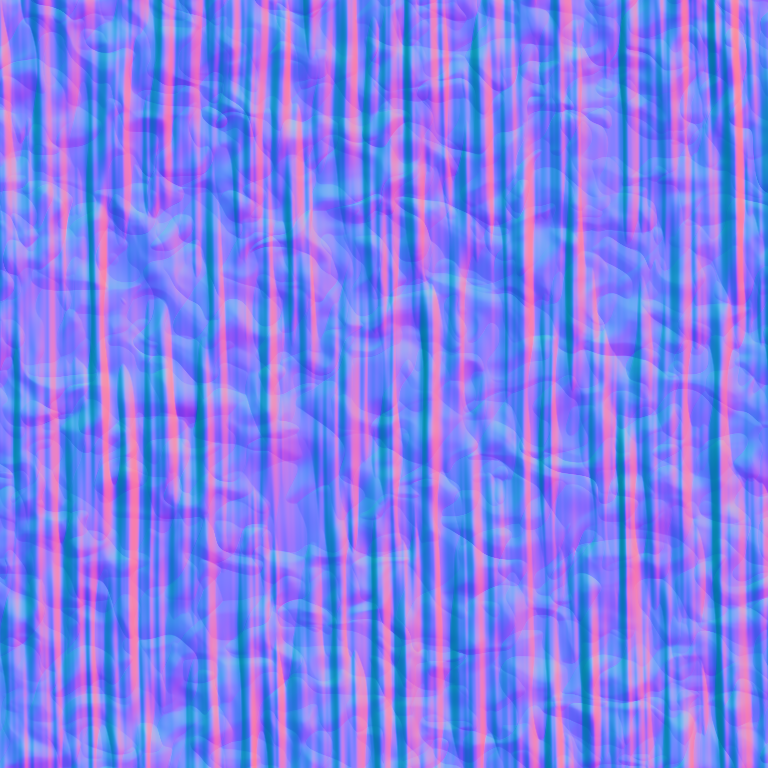
Give the GLSL for this texture map, as a WebGL 2 fragment shader.

```glsl
#version 300 es
precision highp float;
// Tangent-space normal map of a fibrous, bark-like surface.
// Long upright fibres rise from a low floor and are cut off where they sink into it;
// shallow curled lumps tilt them gently. Slopes are packed into the colours.

uniform vec2 u_resolution;
out vec4 fragColor;

float hash(vec2 cell) {
    return fract(sin(dot(cell, vec2(127.1, 311.7))) * 43758.5453);
}

vec2 fade(vec2 t) {
    return t * t * t * (t * (t * 6.0 - 15.0) + 10.0);
}

// Smooth value noise in 0..1
float noise(vec2 p) {
    vec2 cell = floor(p);
    vec2 blend = fade(fract(p));
    float low = mix(hash(cell), hash(cell + vec2(1.0, 0.0)), blend.x);
    float high = mix(hash(cell + vec2(0.0, 1.0)), hash(cell + vec2(1.0)), blend.x);
    return mix(low, high, blend.y);
}

// One column of noise, shifted so that neighbouring fibres end at different heights
float strand(float column, float y, float seed) {
    float shifted = y + 7.0 * hash(vec2(column, seed));
    float blend = fade(vec2(fract(shifted))).x;
    vec2 cell = vec2(column, floor(shifted) + seed);
    return mix(hash(cell), hash(cell + vec2(0.0, 1.0)), blend);
}

float fibres(vec2 p, vec2 density, float seed) {
    vec2 q = p * density;
    float column = floor(q.x);
    float blend = fade(vec2(fract(q.x))).x;
    return mix(strand(column, q.y, seed), strand(column + 1.0, q.y, seed), blend);
}

// Fibres that stand out of a rolling floor
float fibreHeight(vec2 p) {
    float sway = 0.008 * noise(p * 5.0) + 0.010 * p.y;
    vec2 bent = p + vec2(sway, 0.0);
    float grain = 0.034 * fibres(bent, vec2(58.0, 4.5), 11.0)
                + 0.006 * fibres(bent, vec2(130.0, 3.5), 67.0);
    float rolling = 0.003 + 0.014 * noise(p * vec2(20.0, 12.0) + 41.0);
    return max(grain, rolling + 0.3 * grain);
}

// Curled lumps on level ground: the highest of two warped noise fields and a floor
float lumpHeight(vec2 p, float density, float seed) {
    vec2 q = p * density + seed;
    q += 1.1 * vec2(noise(q * 0.8 + 19.0), noise(q * 0.8 + 53.0));
    vec2 turned = mat2(0.8, 0.6, -0.6, 0.8) * q;
    return max(max(noise(q), noise(turned + 31.0)), 0.52) / density;
}

vec2 fibreSlope(vec2 p, float reach) {
    vec2 dx = vec2(reach, 0.0);
    vec2 dy = vec2(0.0, reach);
    return vec2(fibreHeight(p + dx) - fibreHeight(p - dx),
                fibreHeight(p + dy) - fibreHeight(p - dy)) / (2.0 * reach);
}

// Slope of the lumps, levelled off so that each side is an even, shallow facet
vec2 lumpSlope(vec2 p, float density, float seed, float steepest, float reach) {
    vec2 dx = vec2(reach, 0.0);
    vec2 dy = vec2(0.0, reach);
    vec2 slope = vec2(lumpHeight(p + dx, density, seed) - lumpHeight(p - dx, density, seed),
                      lumpHeight(p + dy, density, seed) - lumpHeight(p - dy, density, seed));
    slope /= 2.0 * reach;
    return steepest * slope / sqrt(0.12 + dot(slope, slope));
}

void main() {
    vec2 p = gl_FragCoord.xy / u_resolution;
    float reach = 0.0014;
    vec2 slope = fibreSlope(p, reach)
               + lumpSlope(p, 21.0, 5.0, 0.27, reach)
               + lumpSlope(p, 28.0, 83.0, 0.20, reach);
    vec3 normal = normalize(vec3(-slope, 1.0));
    fragColor = vec4(normal * 0.5 + 0.5, 1.0);
}
```
